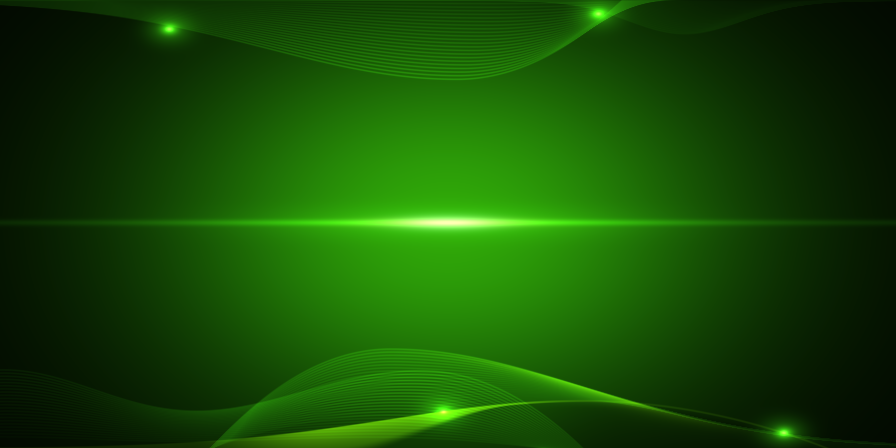
This background is drawn by a Shadertoy shader. Its source:

```glsl
// A green stage light: an elliptical glow crossed by a thin horizontal flare,
// framed above and below by woven wave ribbons with small sparkles.
// Waves are families of lopsided hills; distances to each curve draw the lines.

#define FLARE_POS vec2(1.0, 0.503)
#define GLOW_SIZE vec2(0.66, 0.46)
#define GLOW_LEVEL 0.64
#define LINE_COUNT 22
#define LINE_WIDTH 0.0013
#define MESH_LEVEL 0.20
#define LIME vec3(0.46, 0.72, 0.02)
#define LEAF vec3(0.24, 0.85, 0.07)

// Hill of height one: parabolic for d < 0, with a long soft tail for d > 0.
float crest(float d, float steep, float gentle) {
    float w = d < 0.0 ? steep : gentle;
    float q = d * d / (w * w);
    return d < 0.0 ? 1.0 - q : exp(-q);
}

float bell(float d, float w) { return exp(-d * d / (w * w)); }

// Height of strand t (0 outer, 1 inner) in one of four wave families.
float strand(int family, float x, float t) {
    if (family == 0)                                   // upper curtain
        return 1.0 - 0.177 * (1.0 - t) * crest(1.02 + 0.10 * t - x, 0.37, 0.6);
    if (family == 1)                                   // upper right fan
        return 1.0 - 0.075 * (1.0 - t) * bell(x - 1.53 - 0.1 * t, 0.18);
    if (family == 2) {                                 // large lower arch
        float spread = 1.0 - smoothstep(0.9, 1.55, x);
        return 0.221 * crest(x - 0.872, 0.4, 0.62) * (1.0 - 0.7 * t * spread);
    }
    float wave = crest(0.94 - 0.10 * t - x, 0.36, 0.45) + bell(x, 0.34);
    return 0.172 * wave * (1.0 - 0.9 * t);             // lower left ribbon
}

// Smooth line coverage, corrected for the slope of the curve.
float strandLine(int family, vec2 p, float t, float pixel) {
    float y = strand(family, p.x, t);
    float slope = (strand(family, p.x + 0.004, t) - y) / 0.004;
    float d = abs(p.y - y) * inversesqrt(1.0 + slope * slope);
    return 1.0 - smoothstep(0.0, LINE_WIDTH + pixel, d);
}

float mesh(int family, vec2 p, float pixel) {
    float sum = 0.0;
    for (int i = 0; i < LINE_COUNT; i++) {
        float t = float(i) / float(LINE_COUNT);
        sum += strandLine(family, p, t, pixel) * (1.0 - 0.65 * t);
    }
    return min(sum, 1.5);
}

vec3 sparkle(vec2 p, vec2 center) {
    vec2 d = (p - center) * vec2(0.65, 1.0);
    float r2 = dot(d, d);
    float halo = 0.35 * exp(-r2 / 0.0010) + 0.7 * exp(-r2 / 0.00013);
    return LEAF * halo + vec3(0.4, 0.45, 0.25) * exp(-r2 / 0.00002);
}

vec3 backdrop(vec2 p) {
    vec2 d = (p - FLARE_POS) / GLOW_SIZE;
    float g = 0.018 + GLOW_LEVEL * exp(-dot(d, d));
    return g * vec3(0.25 + 0.05 * g, 1.0, 0.05);
}

vec3 flare(vec2 p) {
    vec2 d = p - FLARE_POS;
    float ray = bell(d.y, 0.007) * (0.08 + 0.27 * bell(d.x, 0.55));
    float haze = bell(d.y, 0.035) * bell(d.x, 0.42) * 0.16;
    float warm = bell(d.y, 0.010) * bell(d.x, 0.17);
    float core = bell(d.y, 0.017) * bell(d.x, 0.11);
    return LEAF * (ray + haze) + vec3(0.42, 0.12, 0.25) * warm
         + vec3(0.30, 0.22, 0.40) * core;
}

void mainImage(out vec4 fragColor, in vec2 fragCoord) {
    // Two units wide and one unit high, origin at lower left.
    vec2 p = fragCoord / iResolution.xy * vec2(2.0, 1.0);
    float pixel = 1.0 / iResolution.y;
    vec3 color = backdrop(p) + flare(p);

    // Woven strands, drawn only near the top and bottom edges.
    float sides = 0.3 + 0.7 * bell(p.x - 0.95, 0.65);
    float weave = 0.0;
    if (p.y > 0.8)
        weave = mesh(0, p, pixel) + 0.4 * mesh(1, p, pixel);
    else if (p.y < 0.25)
        weave = 0.7 * mesh(2, p, pixel) + 0.8 * mesh(3, p, pixel);
    color += LEAF * weave * sides * MESH_LEVEL;

    // Translucent arch with a bright right shoulder.
    float below = strand(2, p.x, 0.0) - p.y;
    float inside = smoothstep(-pixel, pixel, below);
    float shoulder = bell(p.x - 1.34, 0.24);
    color += LEAF * inside * 0.05 * exp(-below * 14.0);
    color += LIME * inside * shoulder * 0.62 * exp(-max(below, 0.0) / 0.011);

    // Lime blade sweeping up from the lower left, thinning to the right.
    float top = 0.107 * crest(1.3 - p.x, 0.55, 0.6);
    float depth = top - p.y;
    float thick = 0.004 + 0.072 * smoothstep(1.15, 0.75, p.x);
    float blade = smoothstep(-pixel, pixel, depth)
                * (1.0 - smoothstep(thick * 0.6, thick + pixel, depth));
    float reach = smoothstep(0.42, 0.75, p.x) * (1.0 - smoothstep(1.0, 1.4, p.x));
    color += LIME * blade * (0.12 + 0.55 * reach) * exp(-max(depth, 0.0) * 18.0);
    color *= 1.0 - 0.25 * smoothstep(0.0, 0.02, depth) * smoothstep(1.1, 1.4, p.x);

    color += sparkle(p, vec2(0.378, 0.935)) + sparkle(p, vec2(1.336, 0.969));
    color += sparkle(p, vec2(0.990, 0.081)) + sparkle(p, vec2(1.750, 0.034));
    fragColor = vec4(clamp(color, 0.0, 1.0), 1.0);
}
```
